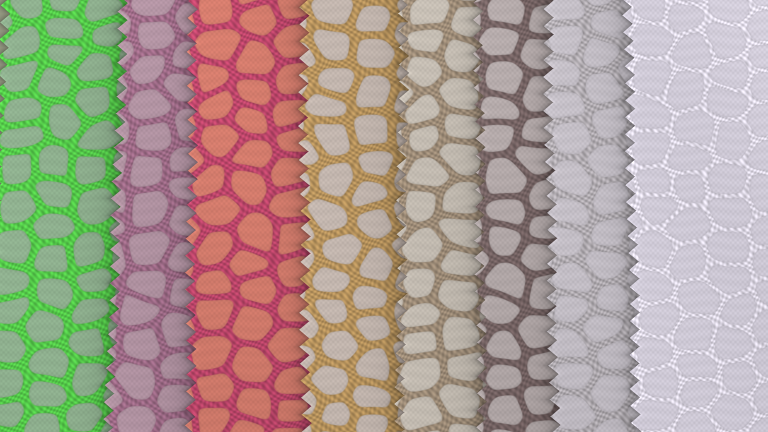
Give the GLSL for this texture, as a WebGL 1 fragment shader.

```glsl
precision highp float;
// Overlapping strips of pebble-patterned woven cloth with pinked edges.
uniform vec2 u_resolution;

const vec2 CELL = vec2(0.091, 0.079);   // pebble spacing, in canvas heights
const float TOOTH_PITCH = 0.0393;
const float TOOTH_DEPTH = 0.023;

vec2 hash2(vec2 p, float seed) {
  vec2 q = vec2(dot(p, vec2(127.1, 311.7)), dot(p, vec2(269.5, 183.3)));
  return fract(sin(q + seed * 17.3) * 43758.5);
}

// Jittered pebble centre; every other column is shifted half a row.
vec2 pebbleSite(vec2 cell, float seed) {
  vec2 jitter = (hash2(cell, seed) - 0.5) * vec2(0.36, 0.52);
  return cell + 0.5 + jitter + vec2(0.0, 0.5 * mod(cell.x, 2.0));
}

// Rounded distance from p to the border of its cell.
float pebbleDistance(vec2 p, float seed) {
  vec2 base = floor(p);
  vec2 nearest = vec2(0.0);
  float best = 100.0;
  for (int j = -2; j <= 2; j++) {
    for (int i = -1; i <= 1; i++) {
      vec2 r = pebbleSite(base + vec2(float(i), float(j)), seed) - p;
      float d = dot(r, r);
      if (d < best) { best = d; nearest = r; }
    }
  }
  float sum = 0.0;
  for (int j = -2; j <= 2; j++) {
    for (int i = -2; i <= 2; i++) {
      vec2 r = pebbleSite(base + vec2(float(i), float(j)), seed) - p;
      vec2 gap = r - nearest;
      if (dot(gap, gap) > 0.0001)
        sum += exp(-16.0 * dot(0.5 * (r + nearest), normalize(gap)));
    }
  }
  return -log(sum + 0.00001) / 16.0;
}

// Fine over-under grid of the flat cloth.
float plainWeave(vec2 p) {
  return sin(p.x * 560.0) * sin(p.y * 520.0) + 0.4 * sin(p.y * 230.0 + sin(p.x * 45.0));
}

// Slanted, wavering strands of the raised yarn.
float yarn(vec2 p, float seed) {
  float bend = 1.6 * sin(p.x * 65.0 + seed) + 1.3 * sin(p.y * 87.0 - p.x * 30.0);
  float strands = sin(p.x * 290.0 + p.y * 470.0 + bend);
  return strands + 0.7 * sin(p.x * 510.0 - p.y * 260.0 - 2.0 * bend);
}

float pinkedEdge(float y, float top, float bottom, float seed) {
  float tooth = abs(fract(y / TOOTH_PITCH + seed * 0.37) - 0.5) * 2.0;
  float wobble = 0.0025 * sin(y * 13.0 + seed * 2.0);
  return mix(bottom, top, y) + (tooth - 0.5) * TOOTH_DEPTH + wobble;
}

vec3 cloth(vec2 p, float start, vec3 ground, vec3 motif, float gap, float seed) {
  vec2 warp = 0.004 * vec2(sin(p.y * 31.0 + seed), sin(p.x * 37.0 + seed));
  float d = pebbleDistance((p + warp - vec2(start, 0.0)) / CELL, seed);
  float pebble = smoothstep(gap - 0.025, gap + 0.025, d);
  float rim = exp(-pow((d - gap) / 0.035, 2.0));
  vec3 raised = ground * (1.0 + 0.085 * yarn(p, seed));
  vec3 flatCloth = motif * (1.0 + 0.035 * plainWeave(p));
  return mix(raised, flatCloth, pebble) * (1.0 - 0.05 * rim);
}

// Lays one strip, and the shadow of its left edge, over the colour below.
vec3 layStrip(vec3 below, vec2 p, vec2 edge, float inset, vec3 ground, vec3 motif,
              float gap, float seed) {
  float d = p.x - pinkedEdge(p.y, edge.x, edge.y, seed);
  float soft = 1.0 / u_resolution.y;
  float cover = smoothstep(-soft, soft, d);
  float center = mix(edge.y, edge.x, p.y);
  float reach = max(center - p.x, 0.0);
  float shadow = 0.26 * exp(-max(-d, 0.0) / 0.011) + 0.10 * exp(-reach / 0.045);
  vec3 fabric = cloth(p, center + inset, ground, motif, gap, seed);
  fabric *= 1.0 + 0.10 * exp(-max(d, 0.0) / 0.006);
  return mix(below * (1.0 - shadow), fabric, cover);
}

void main() {
  vec2 p = gl_FragCoord.xy / u_resolution * vec2(16.0 / 9.0, 1.0);
  vec3 c = vec3(0.64, 0.66, 0.56);

  // Green, mauve, rose and gold
  c = layStrip(c, p, vec2(0.012, -0.035), 0.0, vec3(0.33, 0.79, 0.29), vec3(0.56, 0.69, 0.56), 0.10, 1.0);
  c = layStrip(c, p, vec2(0.287, 0.252), 0.022, vec3(0.62, 0.42, 0.53), vec3(0.70, 0.58, 0.64), 0.09, 2.0);
  c = layStrip(c, p, vec2(0.447, 0.440), 0.008, vec3(0.73, 0.27, 0.41), vec3(0.82, 0.48, 0.42), 0.09, 3.0);
  c = layStrip(c, p, vec2(0.702, 0.708), 0.022, vec3(0.71, 0.57, 0.36), vec3(0.76, 0.71, 0.68), 0.11, 4.0);

  // Beige, umber, silver and white
  c = layStrip(c, p, vec2(0.935, 0.926), 0.004, vec3(0.62, 0.55, 0.47), vec3(0.77, 0.74, 0.70), 0.09, 5.0);
  c = layStrip(c, p, vec2(1.108, 1.115), 0.008, vec3(0.46, 0.39, 0.39), vec3(0.70, 0.66, 0.66), 0.09, 6.0);
  c = layStrip(c, p, vec2(1.267, 1.284), -0.004, vec3(0.69, 0.67, 0.69), vec3(0.76, 0.74, 0.77), 0.09, 7.0);
  c = layStrip(c, p, vec2(1.452, 1.474), 0.002, vec3(0.87, 0.85, 0.90), vec3(0.81, 0.79, 0.84), 0.06, 8.0);

  // Soft daylight, a little stronger along the top
  c *= 0.98 + 0.04 * p.y + 0.012 * sin(p.x * 9.0 + p.y * 4.0);
  gl_FragColor = vec4(clamp(c, 0.0, 1.0), 1.0);
}
```
